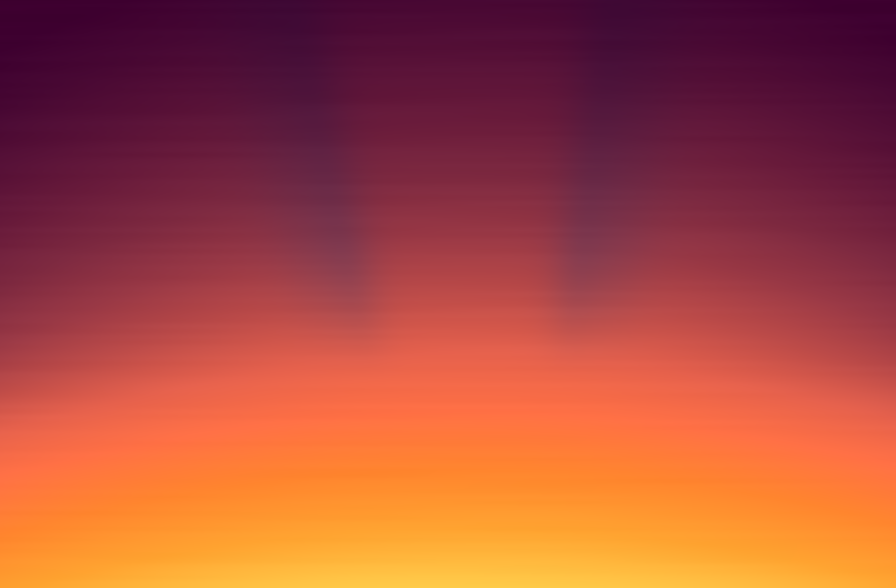
Write a WebGL 2 fragment shader that draws this background.

```glsl
#version 300 es
precision highp float;

#define BOW_CENTER 0.525
#define BOW_DEPTH_LOW 0.40
#define BOW_DEPTH_HIGH 0.68
#define RAY_STRENGTH 0.55
#define RAY_INNER_WIDTH 0.038
#define RAY_OUTER_WIDTH 0.070
#define RAY_FADE_LOW 0.34
#define RAY_FADE_HIGH 0.60
#define RAY_COLOR_LOW vec3(0.46, 0.27, 0.37)
#define RAY_COLOR_HIGH vec3(0.22, 0.04, 0.21)
#define ROW_SCALE vec2(5.0, 110.0)
#define ROW_STRENGTH 0.012

uniform vec2 u_resolution;
out vec4 fragColor;

// Evenly spaced sky colours, from the horizon glow to the zenith
const int LAST_STOP = 11;
const vec3 SKY[12] = vec3[12](
    vec3(1.00, 0.80, 0.29), vec3(1.00, 0.64, 0.19),
    vec3(1.00, 0.52, 0.18), vec3(1.00, 0.44, 0.27),
    vec3(0.90, 0.38, 0.30), vec3(0.74, 0.295, 0.285),
    vec3(0.60, 0.22, 0.27), vec3(0.49, 0.16, 0.25),
    vec3(0.41, 0.105, 0.23), vec3(0.34, 0.065, 0.215),
    vec3(0.28, 0.03, 0.20), vec3(0.24, 0.00, 0.185));

vec3 skyColor(float height) {
    float s = clamp(height * 10.0, 0.0, float(LAST_STOP));
    int i = min(int(s), LAST_STOP - 1);
    return mix(SKY[i], SKY[i + 1], s - float(i));
}

// Soft shadow around a slanted axis, wider on its outer side
float shadowRay(vec2 uv, float footX, float topX, float outward) {
    float axis = mix(footX, topX, (uv.y - 0.4) / 0.6);
    float d = (uv.x - axis) * outward;
    float spread = mix(0.65, 1.2, uv.y);
    float width = mix(RAY_INNER_WIDTH, RAY_OUTER_WIDTH, smoothstep(-0.02, 0.06, d));
    d /= width * spread;
    return exp(-d * d);
}

float hash(vec2 p) {
    return fract(sin(dot(p, vec2(127.1, 311.7))) * 43758.5);
}

float valueNoise(vec2 p) {
    vec2 i = floor(p);
    vec2 f = fract(p);
    f = f * f * (3.0 - 2.0 * f);
    float low = mix(hash(i), hash(i + vec2(1.0, 0.0)), f.x);
    float high = mix(hash(i + vec2(0.0, 1.0)), hash(i + vec2(1.0, 1.0)), f.x);
    return mix(low, high, f.y);
}

void main() {
    vec2 uv = gl_FragCoord.xy / u_resolution;

    // Sky bands bow down toward both sides, more so above the glow
    float offset = uv.x - BOW_CENTER;
    float depth = mix(BOW_DEPTH_LOW, BOW_DEPTH_HIGH, smoothstep(0.18, 0.45, uv.y));
    vec3 color = skyColor(uv.y + depth * offset * offset);

    // Two dusky rays that dissolve above the glow
    float rays = shadowRay(uv, 0.405, 0.320, -1.0)
               + shadowRay(uv, 0.638, 0.690, 1.0);
    float fade = smoothstep(RAY_FADE_LOW, RAY_FADE_HIGH, uv.y);
    vec3 shade = mix(RAY_COLOR_LOW, RAY_COLOR_HIGH, smoothstep(0.4, 1.0, uv.y));
    color = mix(color, shade, clamp(rays, 0.0, 1.0) * fade * RAY_STRENGTH);

    // Faint long rows of haze
    color += (valueNoise(uv * ROW_SCALE) - 0.5) * ROW_STRENGTH;
    fragColor = vec4(clamp(color, 0.0, 1.0), 1.0);
}
```
